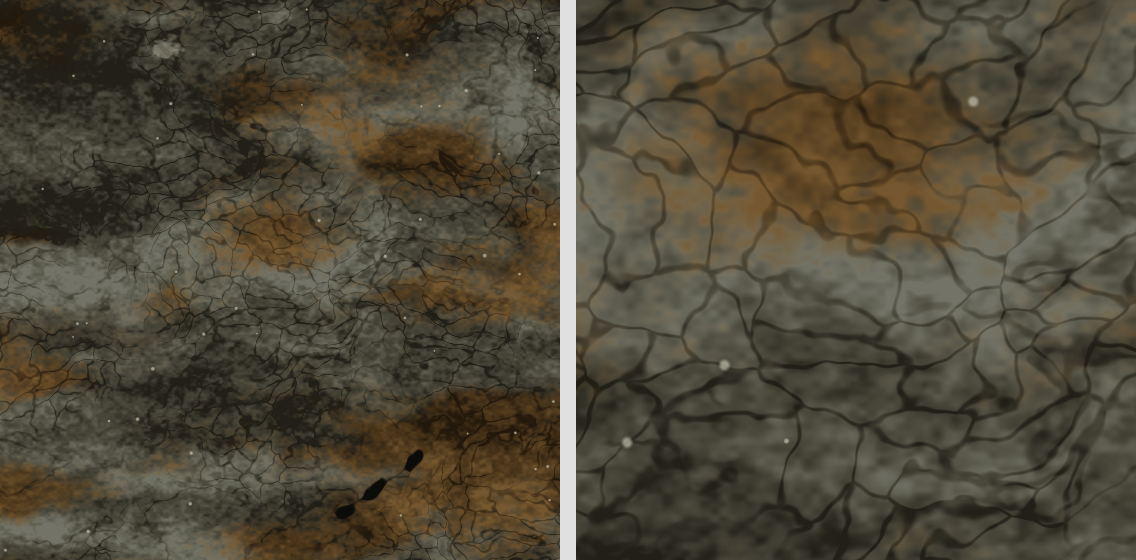
Left, the full canvas; right, a detail of the centre.
Give the GLSL for this texture, as a three.js fragment shader.

```glsl
// Weathered slate: horizontal grey-green streaks, rust stains, fine cracks and pale specks.
varying vec2 vUv;

const vec3 DARK_STONE  = vec3(0.130, 0.122, 0.090);
const vec3 MID_STONE   = vec3(0.285, 0.277, 0.225);
const vec3 PALE_STONE  = vec3(0.450, 0.455, 0.405);
const vec3 RUST_TINT   = vec3(1.03, 0.76, 0.46);
const vec3 SPECK_COLOR = vec3(0.74, 0.73, 0.65);
const vec3 PIT_COLOR   = vec3(0.045, 0.045, 0.035);
const vec2 STREAK_FREQ = vec2(2.6, 13.0);
const vec2 MOTTLE_FREQ = vec2(10.0, 17.0);
const vec2 GRAIN_FREQ  = vec2(95.0, 125.0);
const vec2 RUST_FREQ   = vec2(4.0, 8.5);
const vec2 CRACK_FREQ  = vec2(21.0, 29.0);
const float SPECK_FREQ = 34.0;
const float WARP       = 0.045;
const float STREAK_GAIN = 1.15;
const float MOTTLE_GAIN = 1.05;
const float GRAIN_GAIN  = 0.62;

float hash(vec2 p) {
  vec3 q = fract(vec3(p.xyx) * 0.1031);
  q += dot(q, q.yzx + 33.33);
  return fract((q.x + q.y) * q.z);
}

vec2 hash2(vec2 p) {
  return vec2(hash(p), hash(p + 57.3));
}

float noise(vec2 p) {
  vec2 i = floor(p), f = fract(p);
  f = f * f * (3.0 - 2.0 * f);
  return mix(mix(hash(i), hash(i + vec2(1.0, 0.0)), f.x),
             mix(hash(i + vec2(0.0, 1.0)), hash(i + vec2(1.0, 1.0)), f.x), f.y);
}

float fbm(vec2 p) {
  float sum = 0.0, amp = 0.52;
  for (int i = 0; i < 5; i++) {
    sum += amp * noise(p);
    p = mat2(1.96, 0.30, -0.30, 1.96) * p + 17.7;
    amp *= 0.5;
  }
  return sum;
}

// Cellular noise: gap between the two nearest seeds, zero on cell borders
float cellBorder(vec2 p) {
  vec2 cell = floor(p);
  float near = 8.0, next = 8.0;
  for (int y = -1; y <= 1; y++) {
    for (int x = -1; x <= 1; x++) {
      vec2 c = cell + vec2(float(x), float(y));
      float d = length(c + hash2(c) - p);
      next = min(next, max(near, d));
      near = min(near, d);
    }
  }
  return next - near;
}

// Soft elliptical region
float patchAt(vec2 p, vec2 center, vec2 radius) {
  vec2 d = (p - center) / radius;
  return exp(-dot(d, d));
}

float segmentDist(vec2 p, vec2 a, vec2 b) {
  vec2 ab = b - a;
  return length(p - a - ab * clamp(dot(p - a, ab) / dot(ab, ab), 0.0, 1.0));
}

// Scattered mineral flecks, one candidate per grid cell
float specks(vec2 uv) {
  vec2 p = uv * SPECK_FREQ, cell = floor(p);
  vec2 seed = 0.25 + 0.5 * hash2(cell + 9.0);
  float radius = mix(0.07, 0.17, hash(cell + 31.0));
  float present = step(0.955, hash(cell + 71.0));
  return present * (1.0 - smoothstep(radius * 0.3, radius, length(p - cell - seed)));
}

void main() {
  vec2 uv = vUv;
  vec2 bend = vec2(fbm(uv * 7.0), fbm(uv * 7.0 + 41.0)) - 0.5;
  vec2 p = uv + bend * WARP * vec2(2.0, 1.0);

  // Broad light and dark beds
  float beds = 0.30 * patchAt(p, vec2(0.22, 0.51), vec2(0.36, 0.055))
             + 0.26 * patchAt(p, vec2(0.78, 0.81), vec2(0.26, 0.060))
             + 0.32 * patchAt(p, vec2(0.18, 0.04), vec2(0.22, 0.040))
             + 0.16 * patchAt(p, vec2(0.75, 0.46), vec2(0.22, 0.100))
             - 0.34 * patchAt(p, vec2(0.04, 0.90), vec2(0.32, 0.085))
             - 0.30 * patchAt(p, vec2(0.12, 0.64), vec2(0.35, 0.080));

  // Layered stone tone
  float streak = fbm(p * STREAK_FREQ) - 0.5;
  float mottle = fbm(p * MOTTLE_FREQ + bend * 2.5 + 23.0) - 0.5;
  float grain = 0.6 * noise(uv * GRAIN_FREQ) + 0.4 * noise(uv * GRAIN_FREQ * 1.9 + 5.0) - 0.5;
  float tone = 0.50 + beds + STREAK_GAIN * streak + MOTTLE_GAIN * mottle + GRAIN_GAIN * grain;

  // Broken crack network and curled dark veins
  float crackMask = smoothstep(0.44, 0.64, fbm(uv * 6.0 + 80.0) + 0.10 * patchAt(uv, vec2(0.2, 0.72), vec2(0.4, 0.2)));
  float crack = 1.0 - smoothstep(0.02, 0.13, cellBorder(p * CRACK_FREQ + bend * 3.0));
  float vein = 1.0 - smoothstep(0.004, 0.028, abs(fbm(p * vec2(8.0, 11.0) + 130.0) - 0.5));
  tone -= 0.38 * crack * crackMask + 0.26 * vein * smoothstep(0.42, 0.62, noise(uv * 13.0));
  tone = clamp(tone, 0.0, 1.0);
  vec3 color = mix(DARK_STONE, MID_STONE, smoothstep(0.0, 0.5, tone) * 0.5 + min(tone, 0.5));
  color = mix(color, PALE_STONE, max(tone - 0.5, 0.0) * 2.0);

  // Rust, stronger low down and at the upper right
  float rustBias = 0.10 * (1.0 - smoothstep(0.25, 0.45, uv.y)) + 0.08 * patchAt(uv, vec2(0.8, 0.95), vec2(0.35, 0.12));
  float rust = smoothstep(0.45, 0.72, fbm(p * RUST_FREQ + 61.0) + rustBias + 0.2 * grain - 0.5 * max(beds, 0.0));
  color *= mix(vec3(1.0), RUST_TINT, rust);

  // Pale chip, flecks and a diagonal fissure
  float chip = smoothstep(0.35, 0.75, patchAt(p, vec2(0.31, 0.91), vec2(0.035, 0.025)) + 0.5 * grain);
  color = mix(color, SPECK_COLOR, max(0.45 * chip, 0.75 * specks(uv)));
  float fissure = segmentDist(uv + bend * 0.06, vec2(0.61, 0.08), vec2(0.74, 0.19));
  float opening = 0.011 * smoothstep(0.38, 0.65, noise(uv * 24.0 + 3.0));
  color = mix(color, PIT_COLOR, 1.0 - smoothstep(opening - 0.003, opening + 0.002, fissure));

  gl_FragColor = vec4(color, 1.0);
}
```
